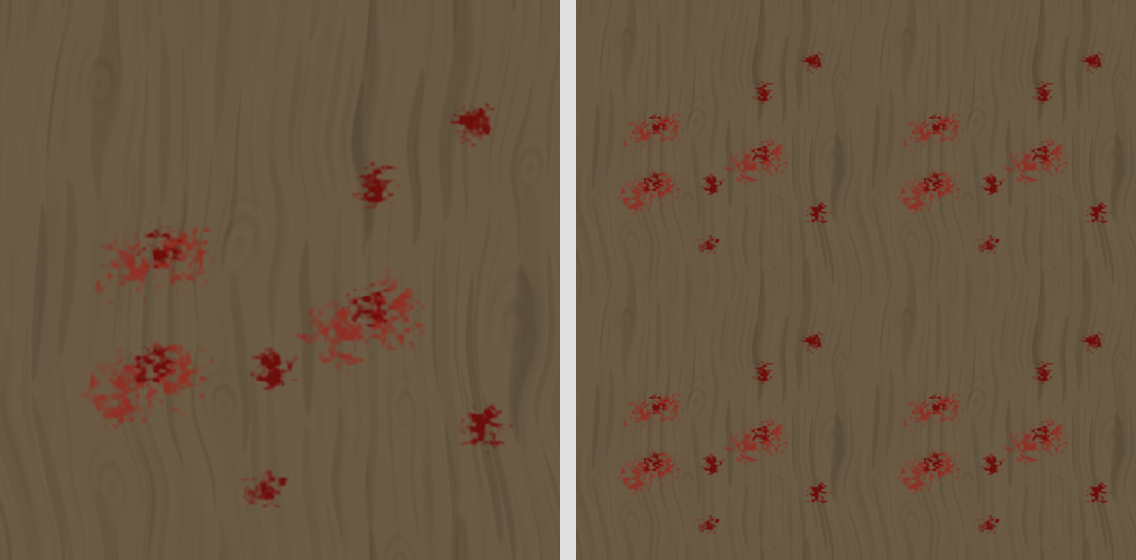
Left: one tile. Right: repeated 2 by 2.
Write a Shadertoy shader that draws this texture.

```glsl
// Painted wooden board with muted vertical grain, knots and red spatters.
// Grain is tapered strokes in a warped coordinate that bulges round the knots;
// spatters are thresholded noise. Every layer wraps, so the tile is seamless.

float hash(vec2 p) {
    vec3 q = fract(p.xyx * vec3(0.1031, 0.1030, 0.0973));
    q += dot(q, q.yzx + 33.33);
    return fract((q.x + q.y) * q.z);
}

// Value noise with a whole number of cells across the tile
float wrapNoise(vec2 uv, vec2 cells) {
    vec2 p = uv * cells, i = floor(p), f = fract(p);
    f = f * f * (3.0 - 2.0 * f);
    vec2 a = mod(i, cells), b = mod(i + 1.0, cells);
    return mix(mix(hash(a), hash(vec2(b.x, a.y)), f.x),
               mix(hash(vec2(a.x, b.y)), hash(b), f.x), f.y);
}

// Shortest offset between two points on the repeating tile
vec2 wrapOffset(vec2 a, vec2 b) {
    return fract(a - b + 0.5) - 0.5;
}

// Evenly scattered positions
vec2 scatter(int i, vec2 start) {
    return fract(start + float(i) * vec2(0.7549, 0.5698));
}

// Tapered brush strokes, crisp on the left and fading to the right
float strokes(vec2 grain, float columns, float rows) {
    float u = grain.x * columns;
    float column = mod(floor(u), columns);
    float v = grain.y * rows + hash(vec2(column, columns));
    vec2 id = vec2(column, mod(floor(v), rows)) + columns * 3.0;
    float taper = sqrt(sin(3.14159 * fract(v)));
    float width = mix(0.15, 0.62, hash(id)) * taper;
    float x = fract(u) - mix(0.08, 0.22, hash(id + 17.0)) - 0.12 * (1.0 - taper);
    float soft = 0.005 * columns;
    float body = smoothstep(0.0, soft, x)
               * (1.0 - smoothstep(width * 0.65, width + 0.03, x));
    float strength = hash(id + 41.0);
    return body * strength * strength * smoothstep(0.0, 0.5, taper);
}

// Ragged blot: noise cut by a soft threshold that rises away from the centre
float blot(vec2 offset, float radius, float grit) {
    float r = length(offset) / radius;
    return smoothstep(0.0, 0.46, grit - 0.23 - 0.29 * r * r);
}

void mainImage(out vec4 fragColor, in vec2 fragCoord) {
    vec2 uv = fragCoord / iResolution.xy;

    // Wandering grain
    vec2 grain = uv;
    grain.x += 0.07 * (wrapNoise(uv, vec2(3.0, 3.0)) - 0.5)
             + 0.025 * (wrapNoise(uv + 0.37, vec2(6.0, 8.0)) - 0.5);
    vec2 bent = grain;

    // Knots push the grain aside and carry nested arches
    float rings = 0.0;
    for (int i = 0; i < 8; i++) {
        vec2 center = scatter(i, vec2(0.42, 0.28));
        float size = mix(0.7, 1.3, hash(vec2(float(i), 5.0)));
        vec2 d = wrapOffset(bent, center);
        vec2 q = d / (vec2(0.046, 0.085) * size);
        q.x += 0.35 * q.y * (hash(vec2(float(i), 9.0)) - 0.5);
        float r = length(q);
        grain.x -= 0.75 * d.x * exp(-r * r * 0.7);
        float wave = fract(r * 2.1 + 0.8 * wrapNoise(uv, vec2(9.0, 7.0)));
        float band = smoothstep(0.0, 0.15, wave) * (1.0 - smoothstep(0.35, 0.65, wave));
        rings += band * (1.0 - smoothstep(0.65, 1.1, r)) * smoothstep(-1.0, 0.5, q.y);
    }

    // Wood tones
    float hue = wrapNoise(grain, vec2(11.0, 3.0));
    float broad = wrapNoise(grain + 0.21, vec2(24.0, 3.0)) - 0.5;
    float dark = 0.11 * strokes(grain, 13.0, 2.0)
               + 0.11 * strokes(grain + vec2(0.03, 0.4), 20.0, 3.0)
               + 0.06 * strokes(grain + vec2(0.01, 0.7), 31.0, 4.0)
               + 0.055 * rings;
    vec3 color = mix(vec3(0.418, 0.353, 0.260), vec3(0.419, 0.357, 0.272), hue);
    color *= 1.0 + 0.02 * broad - min(dark, 0.16);

    // Grit shared by the spatters: round for fresh, smeared for dried
    float fleck = 0.2 * wrapNoise(uv, vec2(170.0, 160.0));
    float freshGrit = 0.35 * wrapNoise(uv, vec2(52.0, 50.0))
                    + 0.45 * wrapNoise(uv + 0.07, vec2(98.0, 94.0)) + fleck;
    float driedGrit = 0.3 * wrapNoise(uv + 0.31, vec2(54.0, 66.0))
                    + 0.5 * wrapNoise(uv + 0.13, vec2(88.0, 124.0)) + fleck;
    float fresh = 0.0, dried = 0.0;
    for (int i = 0; i < 8; i++) {
        vec2 d = wrapOffset(uv, 0.12 + 0.76 * scatter(i, vec2(0.2, 0.3)));
        float size = mix(0.9, 1.1, hash(vec2(float(i), 23.0)));
        dried = max(dried, blot(d, 0.040 * size, driedGrit + 0.05));
        if (i < 6 && i % 2 == 0) {
            fresh = max(fresh, blot(d + vec2(0.055, 0.045), 0.07 * size, freshGrit));
            fresh = max(fresh, blot(d - vec2(0.04, -0.015), 0.07 * size, freshGrit));
        }
    }
    color = mix(color, vec3(0.60, 0.13, 0.10), 0.78 * fresh);
    vec3 driedRed = mix(vec3(0.50, 0.10, 0.08), vec3(0.42, 0.025, 0.02), dried);
    color = mix(color, driedRed, 0.9 * dried);

    fragColor = vec4(color, 1.0);
}
```
